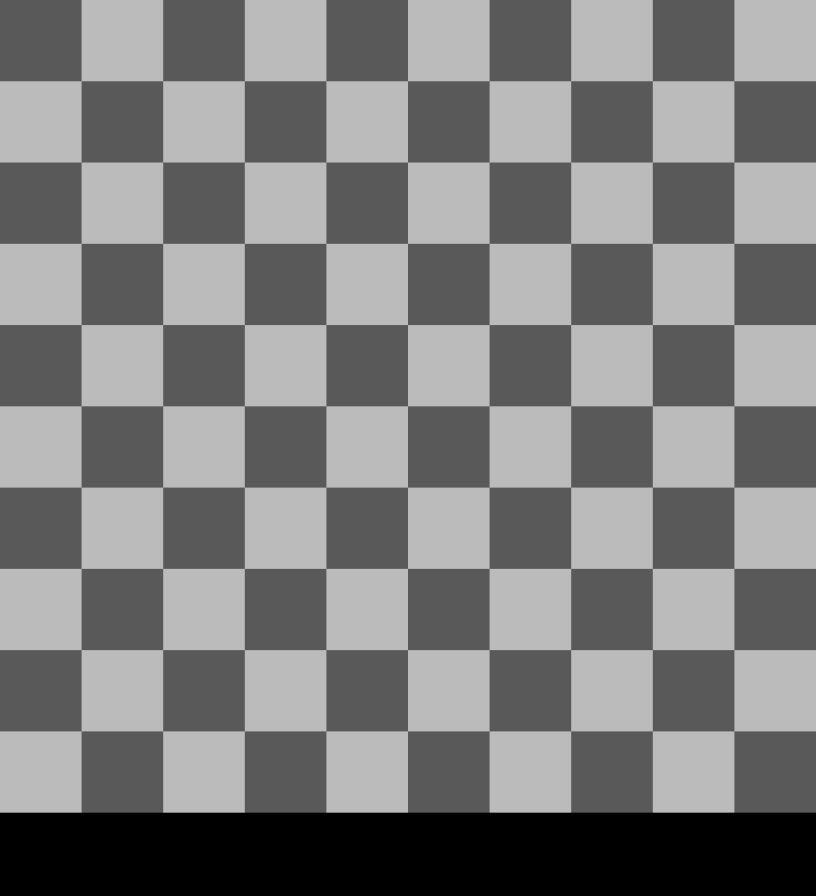
Reproduce this pattern procedurally as a WebGL 2 fragment shader.

```glsl
#version 300 es
precision highp float;
// A flat two-grey checkerboard above a plain black band at the foot.
// Each axis gives a smoothed square wave of +1 and -1; their product
// picks the tone of the cell, with edges one pixel wide.

uniform vec2 u_resolution;
out vec4 fragColor;

const vec2 CELLS = vec2(10.0, 10.0);     // cells across and down
const float BAND_HEIGHT = 0.093;         // share of the canvas height
const vec3 DARK_GREY = vec3(0.349);
const vec3 LIGHT_GREY = vec3(0.733);
const vec3 BAND_COLOR = vec3(0.0);

// +1 in even cells, -1 in odd ones, blended linearly over one pixel.
vec2 squareWave(vec2 cell, vec2 pixel) {
    vec2 parity = 1.0 - 2.0 * mod(floor(cell), 2.0);
    vec2 edgeDistance = 0.5 - abs(fract(cell) - 0.5);
    return parity * clamp(2.0 * edgeDistance / pixel, 0.0, 1.0);
}

void main() {
    vec2 uv = gl_FragCoord.xy / u_resolution;
    float boardHeight = 1.0 - BAND_HEIGHT;

    // Cell coordinates, counted from the top left corner of the board.
    vec2 cell = vec2(uv.x, (1.0 - uv.y) / boardHeight) * CELLS;
    vec2 pixel = CELLS / (u_resolution * vec2(1.0, boardHeight));

    // Clamping to the outer cell centres keeps the rim free of blending.
    vec2 wave = squareWave(clamp(cell, vec2(0.5), CELLS - 0.5), pixel);
    vec3 board = mix(LIGHT_GREY, DARK_GREY, 0.5 + 0.5 * wave.x * wave.y);

    // Band below the board.
    float onBoard = clamp((uv.y - BAND_HEIGHT) * u_resolution.y + 0.5, 0.0, 1.0);
    fragColor = vec4(mix(BAND_COLOR, board, onBoard), 1.0);
}
```
